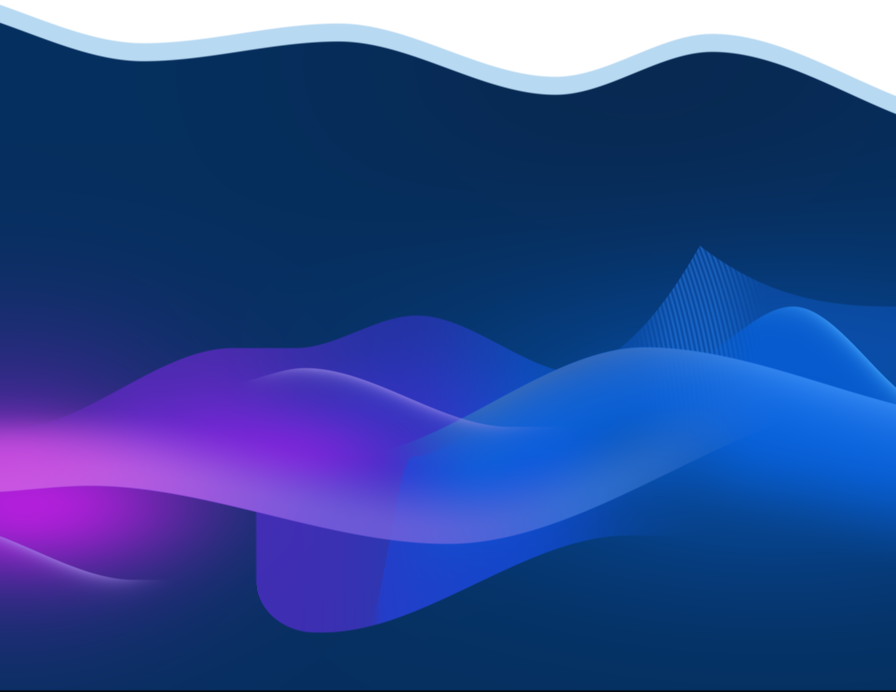
A Shadertoy shader for this background:

```glsl
#define NAVY vec3(0.02, 0.185, 0.37)
#define AZURE vec3(0.02, 0.38, 0.88)
#define INDIGO vec3(0.20, 0.20, 0.77)
#define VIOLET vec3(0.42, 0.16, 0.83)
#define MAGENTA vec3(0.72, 0.12, 0.87)
#define LILAC vec3(0.66, 0.58, 0.94)
#define RIM_COLOR vec3(0.72, 0.85, 0.95)
#define RIM_WIDTH 0.026
#define MESH_LINES 190.0

// Eased climb of the given height between two positions
float climb(float x, float a, float b, float height) {
    return height * smoothstep(a, b, x);
}

// Antialiased coverage of a signed distance, positive inside
float cover(float d) {
    float soft = 1.2 / iResolution.y;
    return smoothstep(-soft, soft, d);
}

// Elliptical soft light
float glow(vec2 p, vec2 center, vec2 radius) {
    vec2 q = (p - center) / radius;
    return exp(-dot(q, q));
}

// Fade in and out along x
float span(float x, float a, float b, float c, float d) {
    return smoothstep(a, b, x) * (1.0 - smoothstep(c, d, x));
}

// Thin light with a crisp upper side and a trailing lower side
float thread(float d, float width) {
    return cover(d) * exp(-max(d, 0.0) / width);
}

// Violet to indigo to azure across the canvas
vec3 spectrum(float x) {
    vec3 c = mix(VIOLET, INDIGO, smoothstep(0.22, 0.46, x));
    return mix(c, AZURE, smoothstep(0.44, 0.68, x));
}

float topEdge(float x) {
    return 1.0205 - climb(x, -0.1, 0.16, 0.083) + climb(x, 0.16, 0.378, 0.0285)
        - climb(x, 0.378, 0.62, 0.077) + climb(x, 0.62, 0.795, 0.062)
        - climb(x, 0.795, 1.1, 0.12);
}

float bodyEdge(float x) {
    return 0.38 + climb(x, 0.01, 0.26, 0.117) + climb(x, 0.33, 0.465, 0.047)
        - climb(x, 0.465, 0.65, 0.084);
}

float archEdge(float x) {
    return 0.34 + climb(x, 0.38, 0.72, 0.158) - climb(x, 0.72, 1.12, 0.105);
}

float sweepEdge(float x) {
    return 0.288 + climb(x, -0.03, 0.1, 0.01) - climb(x, 0.1, 0.5, 0.084)
        + climb(x, 0.5, 1.0, 0.21);
}

vec3 backdrop(vec2 p) {
    vec3 c = mix(NAVY, vec3(0.03, 0.16, 0.32), glow(p, vec2(0.72, 0.9), vec2(0.35, 0.3)));
    c = mix(c, vec3(0.03, 0.34, 0.74), 0.75 * glow(p, vec2(0.86, 0.38), vec2(0.36, 0.22)));
    c = mix(c, vec3(0.34, 0.15, 0.66), 0.85 * glow(p, vec2(0.0, 0.31), vec2(0.23, 0.21)));
    return mix(c, MAGENTA, 0.95 * glow(p, vec2(0.03, 0.27), vec2(0.17, 0.09)));
}

void mainImage(out vec4 fragColor, in vec2 fragCoord) {
    vec2 p = fragCoord / iResolution.xy;
    float x = p.x, y = p.y;
    vec3 color = backdrop(p);
    float body = bodyEdge(x), arch = archEdge(x), sweep = sweepEdge(x);

    // Pointed fin with a fine mesh
    float left = clamp((x - 0.62) / 0.161, 0.0, 1.0);
    float right = clamp((x - 0.781) / 0.219, 0.0, 1.0);
    float fin = x < 0.781 ? 0.46 + 0.185 * left * left : 0.557 + 0.088 * pow(1.0 - right, 2.5);
    float finMask = cover(fin - y) * smoothstep(0.36, 0.5, y) * smoothstep(0.62, 0.7, x);
    color = mix(color, vec3(0.05, 0.34, 0.76), 0.5 * finMask);
    float mesh = 0.5 + 0.5 * sin(6.2832 * MESH_LINES * (x - 0.35 * y + 0.5 * y * y));
    color += vec3(0.06, 0.10, 0.13) * mesh * finMask * span(x, 0.7, 0.76, 0.79, 0.86);

    // Rounded hump on the right
    float hump = 0.47 + climb(x, 0.75, 0.885, 0.087) - climb(x, 0.885, 1.05, 0.15);
    float humpMask = cover(hump - y) * smoothstep(0.77, 0.85, x) * smoothstep(0.25, 0.45, y);
    color = mix(color, AZURE, 0.65 * humpMask);
    color += vec3(0.18, 0.22, 0.14) * thread(hump - y, 0.016) * smoothstep(0.82, 0.94, x);

    // Lower pouch with a rounded corner
    float corner = clamp((0.352 - x) / 0.066, 0.0, 1.0);
    float pouch = 0.086 + climb(x, 0.36, 0.70, 0.14) + 0.075 * (1.0 - sqrt(1.0 - corner * corner));
    float pouchMask = cover(y - pouch) * cover(x - 0.286) * (1.0 - smoothstep(0.30, 0.39, y));
    vec3 pouchColor = mix(vec3(0.28, 0.18, 0.75), vec3(0.04, 0.30, 0.74), smoothstep(0.32, 0.62, x));
    color = mix(color, pouchColor, 0.85 * pouchMask * (1.0 - smoothstep(0.58, 0.8, x)));

    // Main translucent body
    float bodyMask = cover(body - y) * cover(y - sweep) * (1.0 - smoothstep(0.58, 0.72, x));
    float depth = smoothstep(0.0, 0.14, body - y);
    color = mix(color, spectrum(x), bodyMask * mix(0.65, 0.9, depth) * smoothstep(-0.02, 0.17, x));
    color = mix(color, vec3(0.54, 0.14, 0.87), 0.75 * bodyMask * glow(p, vec2(0.31, 0.34), vec2(0.13, 0.06)));

    // Inner blue fold
    float fold = 0.10 + climb(x, 0.41, 0.46, 0.24) + climb(x, 0.46, 0.55, 0.04);
    float foldMask = cover(fold - y) * cover(y - pouch) * span(x, 0.41, 0.43, 0.55, 0.72);
    color = mix(color, vec3(0.10, 0.27, 0.88), 0.5 * foldMask);

    // Bright arch flowing to the right
    float archMask = cover(arch - y) * smoothstep(0.42, 0.56, x);
    float archDepth = arch - y;
    color = mix(color, AZURE, 0.85 * archMask * (1.0 - smoothstep(0.06, 0.25, archDepth)));
    vec3 sheen = mix(vec3(0.25, 0.42, 0.70), vec3(0.24, 0.56, 0.96), smoothstep(0.62, 0.9, x));
    color = mix(color, sheen, 0.8 * archMask * exp(-max(archDepth, 0.0) / 0.045));

    // Pale sweep with a crisp lower side
    float rise = y - sweep;
    vec3 sweepColor = mix(vec3(0.82, 0.42, 0.90), vec3(0.48, 0.40, 0.86), smoothstep(0.08, 0.4, x));
    sweepColor = mix(sweepColor, vec3(0.22, 0.46, 0.82), smoothstep(0.42, 0.7, x));
    float sweepMask = cover(rise) * (1.0 - smoothstep(0.015, 0.115, rise));
    color = mix(color, sweepColor, 0.75 * sweepMask * (1.0 - smoothstep(0.65, 0.89, x)));

    // Pink light at the left side
    color = mix(color, vec3(0.80, 0.30, 0.88), 0.7 * glow(p, vec2(0.0, 0.34), vec2(0.12, 0.05)) * cover(rise));

    // Shining threads
    float ridge = 0.445 + climb(x, 0.25, 0.34, 0.023) - climb(x, 0.34, 0.57, 0.085);
    color = mix(color, LILAC, 0.65 * thread(ridge - y, 0.010) * span(x, 0.26, 0.36, 0.45, 0.65));
    float strand = 0.245 - climb(x, -0.07, 0.15, 0.083);
    color = mix(color, LILAC, 0.65 * thread(strand - y, 0.010) * span(x, -0.1, 0.02, 0.08, 0.20));

    // White crest, its pale rim, and the dark base line
    float top = topEdge(x);
    color = mix(color, RIM_COLOR, cover(y - top + RIM_WIDTH));
    color = mix(color, vec3(1.0), cover(y - top));
    color *= mix(0.2, 1.0, smoothstep(0.001, 0.004, y));
    fragColor = vec4(clamp(color, 0.0, 1.0), 1.0);
}
```
